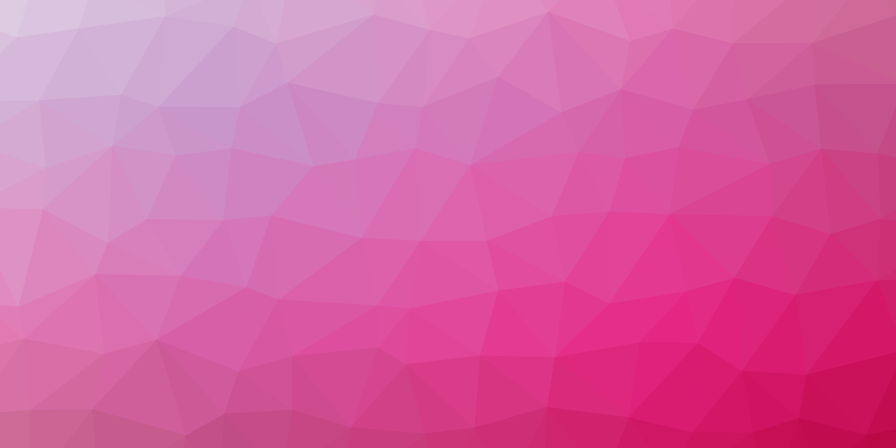
Give the GLSL for this background, as a Shadertoy shader.

```glsl
const float CELL = 0.146;                 // mesh spacing, in canvas heights
const vec2 GRID_OFFSET = vec2(0.5, 0.4);  // first vertex, in cells
const vec2 JITTER = vec2(0.72, 0.56);     // vertex scatter, in cells
const float SEED = 3.0;
const int STOPS = 5;
const vec3 RAMP[STOPS] = vec3[STOPS](
    vec3(0.87, 0.80, 0.89),   // pale lilac
    vec3(0.78, 0.59, 0.79),   // mauve
    vec3(0.87, 0.39, 0.68),   // orchid
    vec3(0.90, 0.14, 0.51),   // hot pink
    vec3(0.73, 0.03, 0.27));  // crimson

float hash(vec2 p) {
    return fract(sin(dot(p, vec2(127.1, 311.7)) + SEED) * 43758.5453);
}

float cross2(vec2 a, vec2 b) {
    return a.x * b.y - a.y * b.x;
}

vec2 meshVertex(vec2 id) {
    vec2 scatter = vec2(hash(id), hash(id + 57.3)) - 0.5;
    return id + GRID_OFFSET + JITTER * scatter;
}

vec3 ramp(float t) {
    float s = clamp(t, 0.0, 1.0) * float(STOPS - 1);
    int i = min(int(s), STOPS - 2);
    return mix(RAMP[i], RAMP[i + 1], s - float(i));
}

// Blend of one ramp running rightward and one running downward
vec3 meshColor(vec2 p) {
    vec2 uv = p * CELL / vec2(iResolution.x / iResolution.y, 1.0);
    return 0.5 * (ramp(uv.x) + ramp(1.0 - uv.y));
}

// Signed distance to an edge, positive on its left
float edgeDistance(vec2 p, vec2 a, vec2 b) {
    return cross2(normalize(b - a), p - a);
}

// Flat facet: premultiplied colour and antialiased coverage
vec4 facet(vec2 p, vec2 a, vec2 b, vec2 c, float pixel) {
    float d = min(edgeDistance(p, a, b),
              min(edgeDistance(p, b, c), edgeDistance(p, c, a)));
    float coverage = clamp(0.5 + d / pixel, 0.0, 1.0);
    return vec4(meshColor((a + b + c) / 3.0), 1.0) * coverage;
}

// Delaunay test: opposite angles at b and d sum to at most pi
bool splitsAlongAC(vec2 a, vec2 b, vec2 c, vec2 d) {
    vec2 bc = c - b, ba = a - b, da = a - d, dc = c - d;
    return cross2(bc, ba) * dot(da, dc) + dot(bc, ba) * cross2(da, dc) >= 0.0;
}

void mainImage(out vec4 fragColor, in vec2 fragCoord) {
    float pixel = 1.0 / (iResolution.y * CELL);
    vec2 p = fragCoord * pixel;
    vec2 home = floor(p - GRID_OFFSET);
    vec4 sum = vec4(0.0);

    // Nearby quads, each split into two facets
    for (int y = -1; y <= 1; y++) {
        for (int x = -1; x <= 1; x++) {
            vec2 id = home + vec2(x, y);
            vec2 a = meshVertex(id);
            vec2 b = meshVertex(id + vec2(1.0, 0.0));
            vec2 c = meshVertex(id + vec2(1.0, 1.0));
            vec2 d = meshVertex(id + vec2(0.0, 1.0));
            if (splitsAlongAC(a, b, c, d)) {
                sum += facet(p, a, b, c, pixel) + facet(p, a, c, d, pixel);
            } else {
                sum += facet(p, a, b, d, pixel) + facet(p, b, c, d, pixel);
            }
        }
    }
    fragColor = vec4(sum.rgb / max(sum.a, 1e-4), 1.0);
}
```
